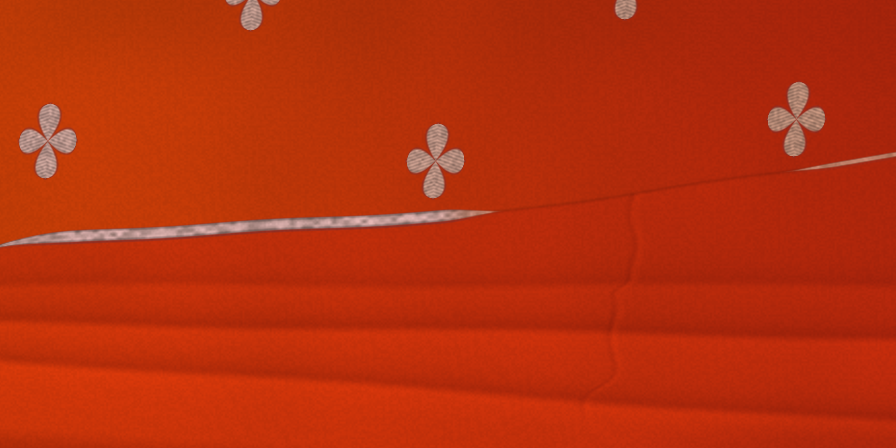
This texture is drawn by a Shadertoy shader. Its source:

```glsl
// Orange silk with silver four-petal motifs, a metallic trim and soft folds below it.
#define CLOTH_LEFT vec3(0.765, 0.235, 0.025)
#define CLOTH_RIGHT vec3(0.675, 0.145, 0.045)
#define DRAPE vec3(0.725, 0.170, 0.040)
#define SILVER vec3(0.67, 0.54, 0.51)
#define BRIGHT_SILVER vec3(0.85, 0.68, 0.67)
#define RIM vec3(0.53, 0.18, 0.16)
#define TRIM_HALF 0.0125
#define GRAIN 0.035
#define FOLD_DEPTH 0.17

float hash(vec2 p) {
    return fract(sin(dot(p, vec2(127.1, 311.7))) * 43758.5453);
}

float noise(vec2 p) {
    vec2 i = floor(p), f = fract(p);
    f = f * f * (3.0 - 2.0 * f);
    return mix(mix(hash(i), hash(i + vec2(1, 0)), f.x),
               mix(hash(i + vec2(0, 1)), hash(i + 1.0), f.x), f.y);
}

// Soft-edged mask: one where the signed distance is negative.
float cover(float d) {
    float soft = max(1.0 / iResolution.y, 0.0022);
    return 1.0 - smoothstep(-soft, soft, d);
}

// Teardrop pointing along +y, with its tip at the origin.
float petal(vec2 p, float len, float halfWidth) {
    float t = clamp(p.y / len, 0.0, 1.0);
    float w = halfWidth * 1.7 * t * sqrt(max(1.0 - t * t, 0.0)) * (1.25 - 0.25 * t);
    float outside = max(-p.y, p.y - len);
    return max((abs(p.x) - w) * 0.75, outside);
}

// Four petals: long vertical pair, short wide horizontal pair.
float flower(vec2 p) {
    float upright = petal(vec2(p.x, abs(p.y)), 0.083, 0.0255);
    float sideways = petal(vec2(p.y, abs(p.x)), 0.064, 0.029);
    return min(upright, sideways);
}

// Motif centres alternate between two gently bowed rows.
vec2 motifCentre(float i) {
    float upper = mod(i, 2.0);
    return vec2(0.1068 + 0.4479 * i - 0.00755 * i * i + 0.018 * upper,
                0.685 - 0.0566 * i + 0.0172 * i * i + 0.370 * upper);
}

float trimHeight(float x) {
    float bend = x - 1.12;
    float rise = 0.5 * (bend + sqrt(bend * bend + 0.003));
    float dip = -0.012 * exp(-x * 14.0);
    return 0.463 + 0.055 * x + 0.092 * rise + dip + 0.002 * sin(x * 13.0);
}

// Dark above the crease, lit on the rounded cloth below it.
float foldShade(float d) {
    float shadow = exp(-max(d, 0.0) / 0.032);
    float light = 0.55 * exp(min(d, 0.0) / 0.055);
    return mix(light, -shadow, smoothstep(-0.018, 0.010, d));
}

vec3 drapedCloth(vec2 p) {
    float shade = 0.0;
    for (int k = 0; k < 3; k++) {
        float n = float(k);
        float crease = 0.367 - 0.083 * n - 0.0175 * n * n * p.x;
        crease += 0.004 * sin(p.x * 5.0 + n * 2.0);
        float strength = k == 0 ? 0.55 : 0.9;
        shade += strength * foldShade(p.y - crease);
    }
    // Lower corners fall back into shadow.
    shade -= 0.8 * smoothstep(0.055, 0.0, p.y + 0.06 * p.x);
    shade -= 0.5 * smoothstep(1.2, 1.8, p.x) * smoothstep(0.09, 0.0, p.y);

    // Pressed vertical crease, shifted at each fold.
    float creaseX = 1.41 - 0.045 * smoothstep(0.38, 0.34, p.y)
                  - 0.06 * smoothstep(0.17, 0.10, p.y) + 0.007 * sin(p.y * 45.0);
    float d = p.x - creaseX;
    float extent = smoothstep(0.02, 0.13, p.y) * (0.55 + 0.45 * noise(p * 18.0));
    shade += extent * (0.35 * exp(-pow((d - 0.012) / 0.010, 2.0))
                     - 0.50 * exp(-pow(d / 0.007, 2.0)));

    vec3 col = DRAPE + vec3(0.035, 0.022, -0.005) * (1.0 - p.x);
    col += vec3(0.04, 0.015, 0.0) * smoothstep(0.40, 0.05, p.y);
    return col * (1.0 + FOLD_DEPTH * shade * vec3(1.0, 1.35, 0.7));
}

void mainImage(out vec4 fragColor, in vec2 fragCoord) {
    vec2 p = fragCoord / iResolution.y;
    float trimD = p.y - trimHeight(p.x);

    // Flat upper cloth, from orange to deep red, over the folded drape.
    vec3 upper = mix(CLOTH_LEFT, CLOTH_RIGHT, smoothstep(-0.1, 2.0, p.x));
    upper *= 1.0 - 0.06 * smoothstep(0.75, 1.0, p.y);
    vec3 col = mix(drapedCloth(p), upper, cover(-trimD));
    col *= 1.0 + 0.05 * (noise(p * 5.0) - 0.5);

    // Silver motifs with fine embossed threads.
    for (int i = 0; i < 5; i++) {
        vec2 q = p - motifCentre(float(i));
        q.x -= 0.07 * q.y;
        float d = flower(q);
        float thread = 0.5 + 0.5 * sin((q.y + 0.35 * abs(q.x)) * 850.0);
        vec3 metal = SILVER * (0.83 + 0.16 * thread + 0.28 * noise(p * 160.0));
        metal *= mix(vec3(1.0), vec3(0.95, 0.88, 0.78), p.x * 0.5);
        col = mix(col, RIM, 0.65 * cover(d - 0.003));
        col = mix(col, metal, cover(d));
    }

    // Metallic trim: wide at left, a bare edge, then a thin return.
    float wide = smoothstep(-0.08, 0.17, p.x) * (1.0 - smoothstep(0.98, 1.14, p.x));
    float thin = 0.40 * smoothstep(1.72, 1.88, p.x);
    float halfWidth = TRIM_HALF * max(wide, thin);
    float band = cover(abs(trimD) - halfWidth) * smoothstep(0.0, 0.25, max(wide, thin));
    float glint = noise(vec2(p.x * 75.0, trimD * 110.0));
    vec3 metal = mix(SILVER * 0.85, BRIGHT_SILVER * 1.08, glint);
    metal *= 1.0 - 0.25 * smoothstep(0.45, 0.9, abs(trimD) / max(halfWidth, 0.001));
    metal = mix(metal, vec3(0.70, 0.39, 0.25), 0.6 * smoothstep(0.95, 1.1, p.x));
    col = mix(col, RIM, 0.75 * cover(abs(trimD + 0.002) - halfWidth - 0.003) * max(wide, thin));
    col = mix(col, col * 0.82, 0.6 * exp(-pow(trimD / 0.004, 2.0)));
    col = mix(col, metal, band);

    // Woven grain.
    col *= 1.0 + GRAIN * 2.0 * (noise(p * 230.0) - 0.5);
    fragColor = vec4(clamp(col, 0.0, 1.0), 1.0);
}
```
